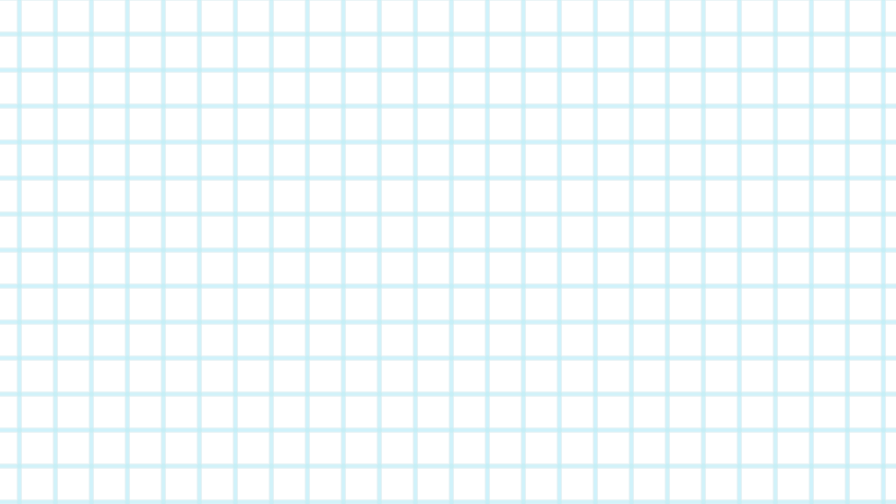
Write a Shadertoy shader that draws this pattern.

```glsl
#define ROWS 14.0
#define GRID_OFFSET vec2(0.538, 0.053)
#define LINE_HALF 0.074
#define CORE_HALF 0.045
#define PAPER vec3(1.0)
#define CORE_INK vec3(0.82, 0.95, 0.98)
#define EDGE_INK vec3(0.90, 0.95, 0.96)
#define CROSS_DEPTH 0.3
#define TINT_VARIATION 0.012

float hash(vec2 p) {
    vec3 q = fract(vec3(p.xyx) * 0.1031);
    q += dot(q, q.yzx + 33.33);
    return fract((q.x + q.y) * q.z);
}

// Antialiased coverage of a band around a line centre
float band(float dist, float halfWidth, float pixel) {
    return clamp((halfWidth - dist) / pixel + 0.5, 0.0, 1.0);
}

// Pale stroke with a cyan core and greyer rims
vec3 stroke(float dist, float pixel, float seed) {
    float tint = (seed - 0.5) * TINT_VARIATION;
    vec3 core = CORE_INK + vec3(tint, 0.0, -tint);
    vec3 ink = mix(EDGE_INK, core, band(dist, CORE_HALF, pixel));
    return mix(PAPER, ink, band(dist, LINE_HALF, pixel));
}

void mainImage(out vec4 fragColor, in vec2 fragCoord) {
    float pixel = ROWS / iResolution.y;
    vec2 grid = fragCoord * pixel - GRID_OFFSET;

    // Nearest vertical and horizontal line
    vec2 lineId = floor(grid + 0.5);
    vec2 dist = abs(grid - lineId);

    vec3 vertical = stroke(dist.x, pixel, hash(vec2(lineId.x, 7.0)));
    vec3 horizontal = stroke(dist.y, pixel, hash(vec2(lineId.y, 23.0)));

    // Overlaps deepen slightly
    vec3 color = mix(min(vertical, horizontal), vertical * horizontal, CROSS_DEPTH);
    fragColor = vec4(color, 1.0);
}
```
